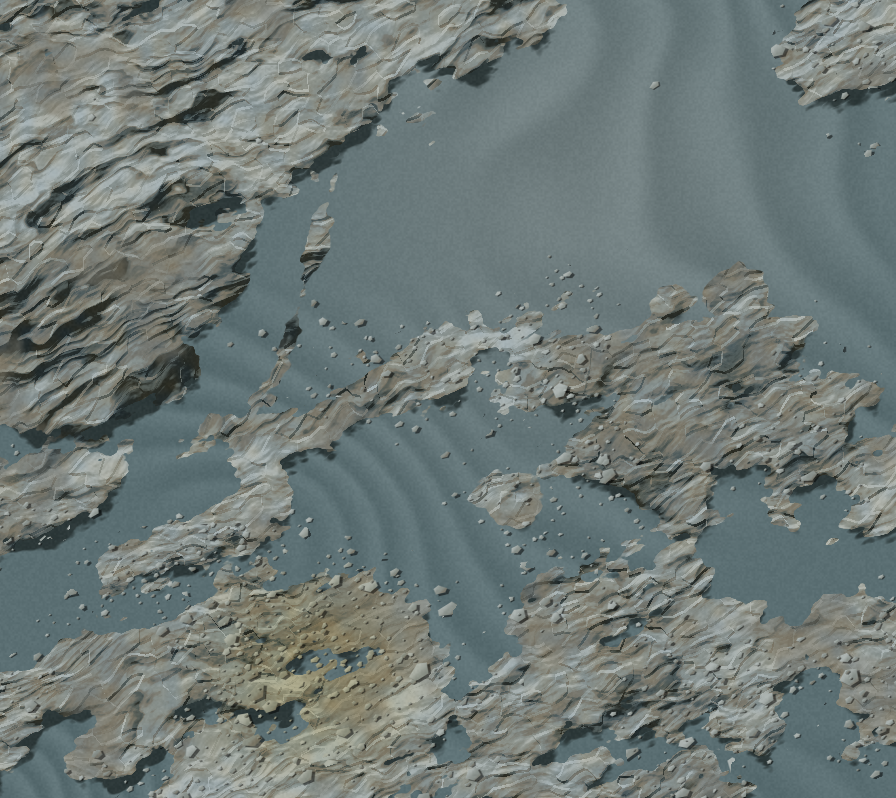
A WebGL 1 fragment shader for this texture:

```glsl
precision highp float;
// Layered, flaking rock outcrops in rippled blue-grey sand. Rough ellipses
// place the rock, stretched noise and Voronoi cells form its beds and flakes,
// and samples offset toward the sun give light and shadow.
uniform vec2 u_resolution;
const vec2 SUN = vec2(-0.4, 0.92);
const vec3 SHADE = vec3(0.15, 0.17, 0.155);
const vec3 SLATE = vec3(0.32, 0.36, 0.35);
const vec3 DUST = vec3(0.47, 0.465, 0.425);
const vec3 STONE = vec3(0.53, 0.56, 0.54);
const vec3 PALE = vec3(0.67, 0.7, 0.69);
const vec3 SAND = vec3(0.385, 0.455, 0.467);

float hash(vec2 p) {
  vec3 h = fract(p.xyx * 0.1031);
  h += dot(h, h.yzx + 33.33);
  return fract((h.x + h.y) * h.z);
}
vec2 hash2(vec2 p) { return vec2(hash(p), hash(p + 57.3)); }
float noise(vec2 p) {
  vec2 i = floor(p), f = fract(p), e = vec2(1, 0);
  f = f * f * (3.0 - 2.0 * f);
  return mix(mix(hash(i), hash(i + e), f.x), mix(hash(i + e.yx), hash(i + 1.0), f.x), f.y);
}
float fbm(vec2 p) {
  float sum = 0.0;
  for (int i = 1; i <= 5; i++) {
    sum += noise(p) * exp2(-float(i));
    p = p * 2.03 + 17.7;
  }
  return sum;
}
vec2 spin(vec2 p, float a) {
  float c = cos(a), s = sin(a);
  return vec2(c * p.x + s * p.y, c * p.y - s * p.x);
}
// Random tone of the nearest Voronoi flake
float flakes(vec2 p) {
  float near = 9.0, tone = 0.0;
  for (int i = 0; i < 9; i++) {
    vec2 id = floor(p) + vec2(mod(float(i), 3.0), floor(float(i) / 3.0)) - 1.0;
    float d = length(id + hash2(id) - p);
    if (d < near) { near = d; tone = hash(id + 9.1); }
  }
  return tone;
}
// Depth inside a tilted ellipse, negative outside
float blob(vec2 p, float x, float y, float rx, float ry, float tilt) {
  return (1.0 - length(spin(p - vec2(x, y), tilt) / vec2(rx, ry))) * min(rx, ry);
}
// Ragged outcrops with sand-filled gaps, then boulders and the thin vein
float rockDepth(vec2 p) {
  vec2 q = spin(p, 0.4);
  float rough = fbm(q * vec2(11, 19)) - 0.48 + 0.16 * (noise(q * vec2(60, 95)) - 0.5);
  float d = blob(p, 0.25, 0.95, 0.41, 0.23, 0.35);
  d = max(d, blob(p, 0.07, 0.65, 0.22, 0.18, 0.2));
  d = min(d, 0.04);
  d = max(d, blob(p, 0.02, 0.37, 0.11, 0.05, 0.5));
  d = max(d, blob(p, 0.41, 0.48, 0.13, 0.04, 0.35));
  d = max(d, min(0.018, blob(p, 0.91, 0.46, 0.27, 0.12, -0.3)));
  d = max(d, min(0.03, blob(p, 0.8, 0.12, 0.22, 0.16, 0.3)));
  d = max(d, blob(p, 1.09, 0.19, 0.08, 0.1, 0.3));
  d = max(d, min(0.014, blob(p, 0.34, 0.1, 0.22, 0.15, 0.3)));
  d = max(d, blob(p, 0.06, 0.14, 0.12, 0.04, 0.8));
  d = max(d, blob(p, 0.25, 0.33, 0.08, 0.03, 0.4));
  d = max(d, blob(p, 1.08, 0.97, 0.09, 0.1, 1.2));
  float b = blob(p, 0.92, 0.64, 0.042, 0.036, 0.0);
  b = max(b, blob(p, 0.84, 0.625, 0.035, 0.027, 0.6));
  b = max(b, blob(p, 0.636, 0.38, 0.038, 0.025, -0.3));
  b = max(b, blob(p, 0.395, 0.69, 0.29, 0.01, 1.3));
  return max(d + 0.16 * rough, b + 0.06 * rough);
}
vec2 bedSpace(vec2 p) {
  return spin(p, 0.4) + 0.06 * noise(p * 5.0) + 0.012 * noise(p * 37.0);
}
float relief(vec2 q) { return fbm(q * vec2(20, 52)) + 0.3 * flakes(q * vec2(38, 85)); }
float ledge(float v) {
  return smoothstep(0.45, 0.85, fract(v)) * (1.0 - smoothstep(0.9, 1.0, fract(v)));
}
vec3 rockRamp(float t) {
  vec3 c = mix(SHADE, SLATE, smoothstep(0.02, 0.25, t));
  c = mix(c, DUST, smoothstep(0.24, 0.43, t));
  c = mix(c, STONE, smoothstep(0.43, 0.6, t));
  return mix(c, PALE, smoothstep(0.6, 0.9, t));
}
// Angular loose stones: x = coverage, y = tone
vec2 stones(vec2 p, float density, float soft) {
  vec2 id = floor(p), rnd = hash2(id + 3.7), d = p - id - 0.4 - 0.2 * hash2(id);
  float radius = mix(0.12, 0.42, rnd.x * rnd.x), edge = -9.0;
  for (int k = 0; k < 5; k++) {
    float a = 1.257 * float(k) + 6.28 * rnd.y;
    edge = max(edge, dot(d, vec2(cos(a), sin(a))) - radius * (0.4 + 0.6 * hash(id + a)));
  }
  float cover = (1.0 - smoothstep(-soft, soft, edge)) * step(hash(id + 21.0), density);
  return vec2(cover, 0.55 + 0.3 * rnd.y + 0.25 * dot(d, SUN) / radius);
}
vec3 sandColour(vec2 p) {
  float wave = fract(spin(p, -0.75).y * 11.0 + 4.5 * noise(p * 3.0) + noise(p * 8.0));
  float crest = smoothstep(0.0, 0.7, wave) * (1.0 - smoothstep(0.7, 1.0, wave)) - 0.45;
  float glow = 1.0 - smoothstep(0.0, 0.6, length(p - vec2(0.72, 0.78)));
  return SAND + 0.06 * crest * smoothstep(0.25, 0.7, noise(p * 4.0 + 8.0))
    + vec3(0.085, 0.06, 0.05) * (glow - 0.35);
}
// Sunlit relief, overhanging beds and dusty hollows
vec3 rockColour(vec2 p, float bedded, float rimShadow) {
  vec2 q = bedSpace(p);
  float slope = relief(q) - relief(bedSpace(p + SUN * 0.0035)), bend = fbm(q * vec2(5, 11));
  float tone = 0.6 + 1.5 * slope + 0.9 * (fbm(p * 5.0 + 2.0) - 0.48) - 0.3 * rimShadow;
  tone -= ledge(q.y * 17.0 + 4.0 * bend) * mix(0.2, 0.6, bedded) * smoothstep(0.35, 0.65, noise(q * vec2(9, 20)));
  tone -= ledge(q.y * 44.0 + 9.0 * bend) * mix(0.2, 0.4, bedded) * smoothstep(0.3, 0.7, noise(q * vec2(16, 40)));
  float dust = 0.6 * smoothstep(0.53, 0.66, fbm(p * 9.0 + 4.0));
  return mix(rockRamp(tone), DUST + 0.12 * slope, dust)
    + 0.05 * (noise(p * 60.0) - 0.5) * vec3(1.0, 0.2, -0.8);
}
void main() {
  vec2 p = gl_FragCoord.xy / u_resolution.y;
  float soft = 0.8 / u_resolution.y, depth = rockDepth(p), shadow = 0.0;
  for (int i = 1; i <= 3; i++) {
    float reach = 0.011 * float(i);
    shadow = max(shadow, smoothstep(0.0, 0.012, rockDepth(p + SUN * reach) - 0.75 * reach));
  }
  float bedded = smoothstep(0.25, 0.5, p.y - 0.6 * p.x);
  float ochre = 1.0 - smoothstep(0.0, 0.2, length(p - vec2(0.39, 0.16)));
  vec3 warm = mix(vec3(1), vec3(1.02, 0.96, 0.8), ochre);
  vec3 colour = mix(sandColour(p), vec3(0.14, 0.18, 0.18), 0.85 * shadow);
  vec3 rock = warm * rockColour(p, bedded, shadow * (1.0 - smoothstep(0.0, 0.02, depth)));
  colour = mix(colour, rock, smoothstep(-soft, soft, depth));
  // Loose stones in clumps around the outcrops
  float density = smoothstep(-0.06, 0.0, depth) * (1.0 - bedded) * smoothstep(0.45, 0.8, noise(p * 7.0));
  for (int i = 0; i < 2; i++) {
    float scale = 34.0 + 46.0 * float(i), amount = 0.4 * density + 0.35 * ochre;
    vec2 g = spin(p, 0.5) * vec2(0.8, 1.2) * scale, stone = stones(g, amount, soft * scale);
    colour *= 1.0 - 0.5 * stones(g + 0.16 * SUN, amount, soft * scale).x;
    colour = mix(colour, warm * rockRamp(stone.y), stone.x);
  }
  gl_FragColor = vec4(colour + 0.035 * (noise(p * 420.0) - 0.5), 1);
}
```
